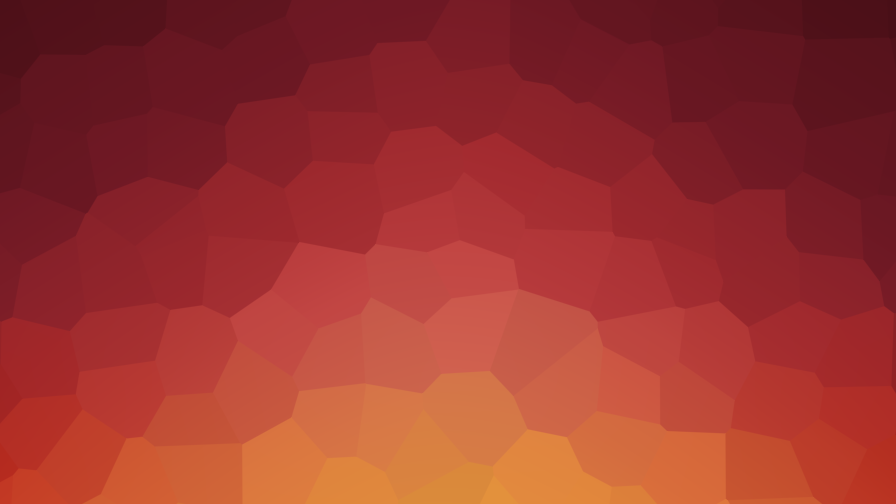
A WebGL 2 fragment shader for this background:

```glsl
#version 300 es
precision highp float;
// A warm glow rising from the bottom centre, seen through faceted cells.
// Each Voronoi cell samples the glow closer to its own site, so the smooth
// gradient breaks into softly shaded facets with brighter upper rims.
uniform vec2 u_resolution;
out vec4 fragColor;

vec2 hash2(vec2 p) {
  vec2 k = vec2(dot(p, vec2(127.1, 311.7)), dot(p, vec2(269.5, 183.3)));
  return fract(sin(k) * 43758.5453);
}

// Colour ramp from the hot core (0) to the dark corners (1.46)
vec3 ramp(float s) {
  vec3 c = mix(vec3(0.88, 0.56, 0.36), vec3(0.84, 0.45, 0.35), clamp(s / 0.24, 0.0, 1.0));
  c = mix(c, vec3(0.74, 0.25, 0.25), smoothstep(0.16, 0.56, s));
  c = mix(c, vec3(0.62, 0.16, 0.18), clamp((s - 0.48) / 0.22, 0.0, 1.0));
  c = mix(c, vec3(0.43, 0.095, 0.14), clamp((s - 0.70) / 0.30, 0.0, 1.0));
  return mix(c, vec3(0.29, 0.06, 0.09), clamp((s - 1.0) / 0.46, 0.0, 1.0));
}

// Glow at p: x is centred, y runs from 0 to 1, both in canvas heights
vec3 glow(vec2 p) {
  float spread = 0.65 * (sqrt(p.x * p.x + 0.04) - 0.2);
  vec3 c = ramp(p.y + spread);
  // Orange tint along the floor, redder towards the sides
  float ground = 1.0 - smoothstep(-0.05, 0.4, p.y);
  return c - ground * vec3(0.0, 0.08 * p.x * p.x, 0.13);
}

// One facet: the glow pulled towards its site, with a slight shift in tone
vec3 facet(vec2 p, vec2 site) {
  float tone = hash2(floor(site * 97.0)).x - 0.5;
  return glow(mix(p, site, 0.7)) * (1.0 + 0.05 * tone);
}

void main() {
  vec2 p = (gl_FragCoord.xy - vec2(0.5 * u_resolution.x, 0.0)) / u_resolution.y;

  // Find the two nearest jittered sites
  vec2 density = vec2(7.0, 7.8);
  vec2 cell = floor(p * density);
  vec2 nearest = vec2(9.0), second = vec2(9.0);
  float d1 = 99.0, d2 = 99.0;
  for (int j = -2; j <= 2; j++) {
    for (int i = -2; i <= 2; i++) {
      vec2 id = cell + vec2(i, j);
      vec2 site = (id + 0.06 + 0.88 * hash2(id)) / density;
      float d = distance(p, site);
      if (d < d1) {
        d2 = d1; second = nearest;
        d1 = d; nearest = site;
      } else if (d < d2) {
        d2 = d; second = site;
      }
    }
  }

  // Blend the two facets across their shared border
  float border = dot(0.5 * (nearest + second) - p, normalize(second - nearest));
  float width = 0.8 / u_resolution.y;
  float inside = smoothstep(-width, width, border);
  vec3 color = mix(facet(p, second), facet(p, nearest), inside);

  fragColor = vec4(color, 1.0);
}
```
